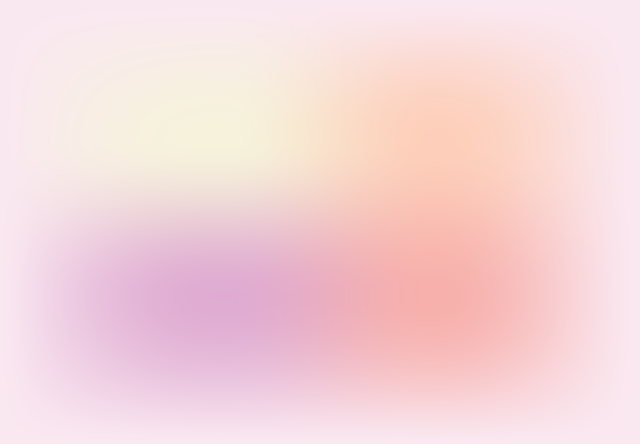
Give the GLSL for this background, as a Shadertoy shader.

```glsl
const vec3 BLUSH  = vec3(0.980, 0.910, 0.945);
const vec3 CREAM  = vec3(0.965, 0.950, 0.860);
const vec3 PEACH  = vec3(0.992, 0.812, 0.728);
const vec3 LILAC  = vec3(0.875, 0.672, 0.822);
const vec3 SALMON = vec3(0.968, 0.690, 0.672);

// Smooth rise from 0 at the border to 1 at the given inset;
// a lower power makes the colour climb sooner.
float rise(float distanceIn, float inset, float power) {
    float t = clamp(distanceIn / inset, 0.0, 1.0);
    return smoothstep(0.0, 1.0, pow(t, power));
}

// Four corner colours blended across the inner patch
vec3 blendPatch(vec3 lowLeft, vec3 lowRight, vec3 topLeft, vec3 topRight, vec2 weight) {
    vec3 low = mix(lowLeft, lowRight, weight.x);
    vec3 top = mix(topLeft, topRight, weight.x);
    return mix(low, top, weight.y);
}

void mainImage(out vec4 fragColor, in vec2 fragCoord) {
    vec2 uv = fragCoord / iResolution.xy;

    // Inner mesh of soft colours
    vec2 weight = smoothstep(vec2(0.35, 0.335), vec2(0.68, 0.685), uv);
    vec3 mesh = blendPatch(LILAC, SALMON, CREAM, PEACH, weight);

    // Fade to the pale border on each side
    float across = rise(uv.x, 0.34, 0.65) * rise(1.0 - uv.x, 0.32, 0.80);
    float upward = rise(uv.y, 0.335, 0.70) * rise(1.0 - uv.y, 0.32, 0.75);

    fragColor = vec4(mix(BLUSH, mesh, across * upward), 1.0);
}
```
